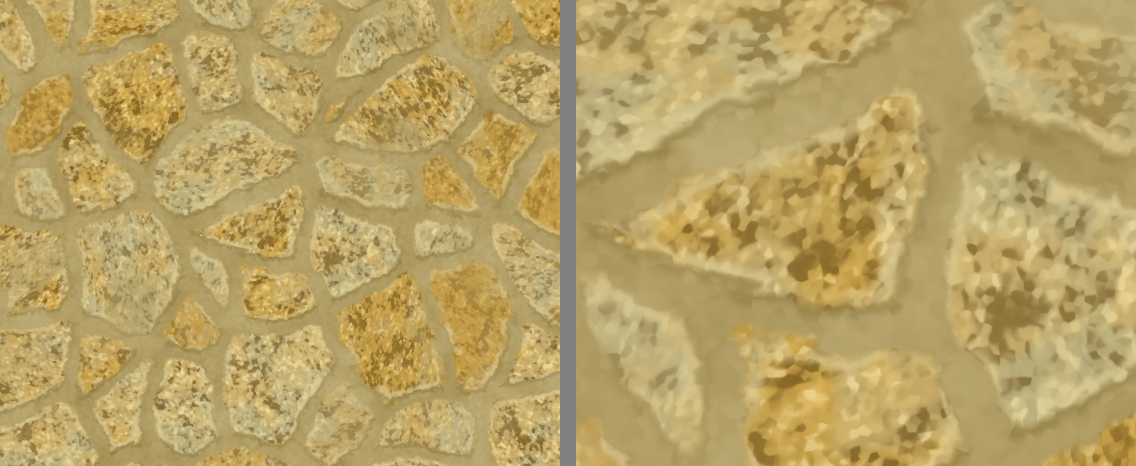
Left: the whole. Right: its middle third, enlarged.
This texture is drawn by a Shadertoy shader. Its source:

```glsl
// Rubble wall: irregular golden sandstones bedded in smooth tan mortar.
// Stones are cells of a weighted Voronoi diagram with rounded corners;
// their grain is layered soft cellular noise, turned differently per stone.

vec2 hash2(vec2 p) {
    vec3 q = fract(p.xyx * vec3(0.1031, 0.1030, 0.0973));
    q += dot(q, q.yzx + 33.33);
    return fract((q.xx + q.yz) * q.zy);
}

mat2 rotation(float angle) {
    float c = cos(angle), s = sin(angle);
    return mat2(c, s, -s, c);
}

// Cellular noise whose random cell values blend smoothly, 0 to 1
float softCells(vec2 p) {
    vec2 base = floor(p);
    float sum = 0.0, total = 0.0;
    for (int j = -1; j <= 1; j++)
    for (int i = -1; i <= 1; i++) {
        vec2 cell = base + vec2(i, j);
        vec2 d = p - cell - hash2(cell);
        float w = exp(-8.0 * dot(d, d));
        sum += w * hash2(cell + 57.0).x;
        total += w;
    }
    return sum / total;
}

// Stone centre in xy, size weight in z
vec3 stoneSite(vec2 cell) {
    float size = hash2(cell + 19.0).x;
    return vec3(cell + 0.5 + 0.9 * (hash2(cell) - 0.5), 0.55 * size * size);
}

float smoothMin(float a, float b, float k) {
    float h = max(k - abs(a - b), 0.0) / k;
    return min(a, b) - 0.25 * h * h * k;
}

// Distance to the stone's border; also gives its cell and outward direction
float stoneBorder(vec2 p, out vec2 stone, out vec2 outward) {
    vec2 base = floor(p);
    float nearest = 1e3;
    for (int j = -2; j <= 2; j++)
    for (int i = -2; i <= 2; i++) {
        vec3 s = stoneSite(base + vec2(i, j));
        float power = dot(p - s.xy, p - s.xy) - s.z;
        if (power < nearest) { nearest = power; stone = base + vec2(i, j); }
    }
    vec2 centre = stoneSite(stone).xy;
    float border = 1e3, closest = 1e3;
    outward = vec2(0.0, 1.0);
    for (int j = -2; j <= 2; j++)
    for (int i = -2; i <= 2; i++) {
        if (i == 0 && j == 0) continue;
        vec3 s = stoneSite(stone + vec2(i, j));
        vec2 toOther = s.xy - centre;
        float power = dot(p - s.xy, p - s.xy) - s.z;
        float d = 0.5 * (power - nearest) / max(length(toOther), 0.05);
        if (d < closest) { closest = d; outward = normalize(toOther + 1e-4); }
        border = smoothMin(border, d, 0.14);
    }
    return border;
}

void mainImage(out vec4 fragColor, in vec2 fragCoord) {
    vec2 p = 5.7 * fragCoord / iResolution.y + vec2(11.0, 23.0);

    // Bend the layout a little so that joints are not ruler-straight
    vec2 q = p + 0.12 * sin(1.7 * p.yx + vec2(0.5, 2.1)) + 0.025 * sin(6.1 * p.yx + 1.3);
    vec2 stone, outward;
    float border = stoneBorder(q, stone, outward);
    vec2 kind = hash2(stone + 83.0);
    vec2 trait = hash2(stone + 131.0);

    // Noise layers from broad patches to single grains
    vec2 g = rotation(6.28 * trait.x) * p * vec2(1.0, 1.0 + 0.5 * trait.y);
    g = rotation(2.4 * kind.y) * g;
    float patches = softCells(2.3 * g + 5.0);
    float blotch = softCells(6.0 * g + 31.0);
    float grain = softCells(13.0 * g);
    float fleck = softCells(25.0 * g + 71.0);
    float cloud = softCells(1.6 * p + 3.0);
    float wear = softCells(5.0 * p + 41.0);
    float grit = softCells(21.0 * p + 9.0);

    // Stone face: pale, tan or gold, with brown pits and bright flecks
    float tone = 0.75 * kind.x + 0.55 * patches + 0.3 * blotch - 0.3;
    vec3 face = mix(vec3(0.75, 0.70, 0.50), vec3(0.77, 0.67, 0.42), smoothstep(0.05, 0.4, tone));
    face = mix(face, vec3(0.75, 0.60, 0.27), smoothstep(0.4, 0.85, tone));
    float rough = mix(0.35, 1.0, kind.y);
    float relief = 0.3 * blotch + 0.35 * grain + 0.35 * fleck - 0.5;
    face += 0.42 * rough * relief * vec3(1.0, 1.0, 0.85);
    float pits = smoothstep(0.06, 0.26, -relief + 0.2 * (patches - 0.5));
    face = mix(face, vec3(0.46, 0.35, 0.13), 0.7 * rough * pits);
    float sparkle = smoothstep(0.62, 0.95, fleck) * smoothstep(0.35, 0.75, grain);
    face = mix(face, vec3(0.92, 0.86, 0.64), 0.65 * rough * sparkle);

    // Worn outline with a broken pale rim
    float edge = border - 0.085 - 0.07 * (wear - 0.5) - 0.035 * (grit - 0.5);
    float rim = smoothstep(-0.01, 0.02, edge) * (1.0 - smoothstep(0.03, 0.085, edge));
    face = mix(face, vec3(0.85, 0.79, 0.58), 0.65 * rim * smoothstep(0.3, 0.65, wear));

    // Mortar, slightly shaded beneath each stone
    vec3 mortar = mix(vec3(0.65, 0.57, 0.34), vec3(0.74, 0.67, 0.46), 0.6 * cloud + 0.4 * wear);
    mortar += 0.035 * (grit - 0.5);
    float below = max(dot(outward, vec2(0.35, -0.94)), 0.0);
    mortar -= 0.09 * below * smoothstep(-0.07, 0.0, edge);

    // Some stones are partly smeared over with mortar
    float cover = smoothstep(-0.025, 0.03, edge);
    cover *= 1.0 - 0.5 * smoothstep(0.6, 0.9, cloud) * trait.y;
    fragColor = vec4(clamp(mix(mortar, face, cover), 0.0, 1.0), 1.0);
}
```
